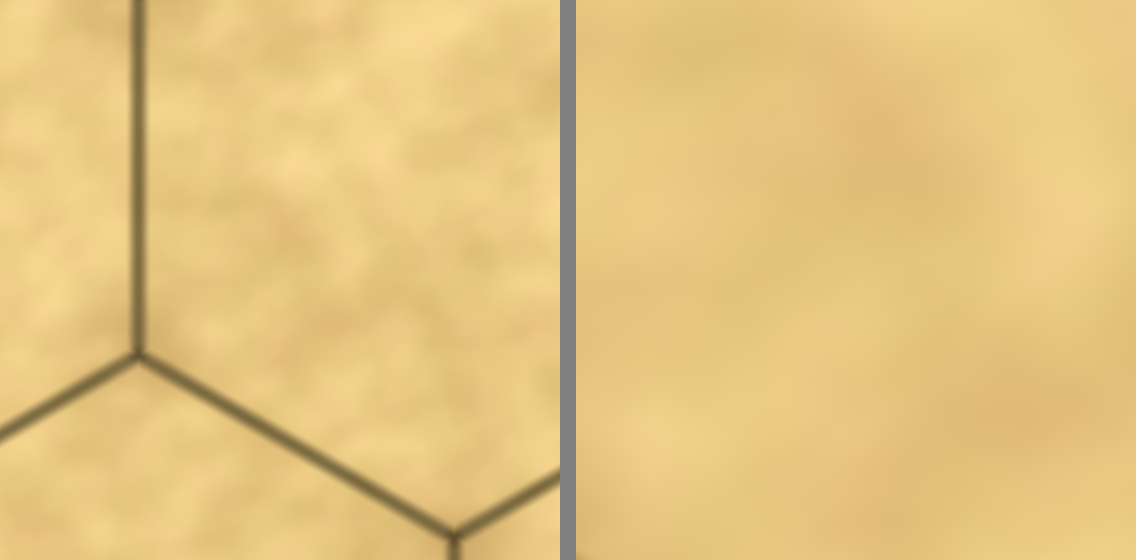
Left: the whole. Right: its middle third, enlarged.
Reproduce this pattern procedurally as a WebGL 2 fragment shader.

```glsl
#version 300 es
precision highp float;

uniform vec2 u_resolution;
out vec4 fragColor;

// Layout, in canvas units
const float APOTHEM = 0.5638;
const vec2 HEX_CENTER = vec2(0.811, 0.691);
const float LINE_CORE = 0.0005;
const float LINE_EDGE = 0.0240;
const float HALO_WIDTH = 0.06;
const float HALO_STRENGTH = 0.14;
const float JOINT_RADIUS = 0.026;
const float STAIN_RADIUS = 0.20;

// Wax tones
const vec3 WAX_LIGHT = vec3(0.970, 0.848, 0.565);
const vec3 WAX_SHADE = vec3(0.840, 0.705, 0.425);
const vec3 WAX_STAIN = vec3(0.810, 0.665, 0.410);
const vec3 WALL_COLOR = vec3(0.485, 0.415, 0.250);
const vec3 JOINT_COLOR = vec3(0.380, 0.320, 0.190);
const vec3 WARM_SHIFT = vec3(0.014, -0.010, 0.012);

// Mottling
const float MOTTLE_SCALE = 8.0;
const float MOTTLE_CONTRAST = 0.84;
const float BROAD_SCALE = 3.1;
const float BROAD_CONTRAST = 0.52;
const float GRAIN_TILT = 0.5;
const float GRAIN_STRETCH = 1.3;
const int OCTAVES = 3;
const float OCTAVE_GAIN = 0.32;
const float SQRT3 = 1.73205;

vec2 gradientAt(vec2 cell) {
    vec3 h = fract(cell.xyx * vec3(0.1031, 0.1030, 0.0973));
    h += dot(h, h.yzx + 33.33);
    float angle = 6.2832 * fract((h.x + h.y) * h.z);
    return vec2(cos(angle), sin(angle));
}

float gradientNoise(vec2 p) {
    vec2 i = floor(p);
    vec2 f = p - i;
    vec2 u = f * f * f * (f * (f * 6.0 - 15.0) + 10.0);
    vec2 e = vec2(1.0, 0.0);
    float low = mix(dot(gradientAt(i), f),
                    dot(gradientAt(i + e), f - e), u.x);
    float high = mix(dot(gradientAt(i + e.yx), f - e.yx),
                     dot(gradientAt(i + 1.0), f - 1.0), u.x);
    return mix(low, high, u.y);
}

float fbm(vec2 p) {
    float sum = 0.0;
    float amplitude = 0.6;
    for (int i = 0; i < OCTAVES; i++) {
        sum += amplitude * gradientNoise(p);
        p = mat2(1.6, 1.2, -1.2, 1.6) * p + 17.3;
        amplitude *= OCTAVE_GAIN;
    }
    return sum;
}

// Offset from the center of the nearest pointy-top hexagon
vec2 hexLocal(vec2 p) {
    vec2 period = 2.0 * APOTHEM * vec2(1.0, SQRT3);
    vec2 a = mod(p + 0.5 * period, period) - 0.5 * period;
    vec2 b = mod(p, period) - 0.5 * period;
    return dot(a, a) < dot(b, b) ? a : b;
}

void main() {
    float pixel = 1.0 / min(u_resolution.x, u_resolution.y);
    vec2 uv = gl_FragCoord.xy * pixel;

    // Distances to the nearest wall and joint
    vec2 q = abs(hexLocal(uv - HEX_CENTER));
    float wallDist = APOTHEM - max(q.x, dot(q, vec2(0.5, 0.5 * SQRT3)));
    float side = 2.0 * APOTHEM / SQRT3;
    float jointDist = min(length(q - vec2(0.0, side)),
                          length(q - vec2(APOTHEM, 0.5 * side)));

    // Mottled wax with slightly slanted grain
    float c = cos(GRAIN_TILT);
    float s = sin(GRAIN_TILT);
    vec2 grain = mat2(c, -s, s, c) * uv * MOTTLE_SCALE;
    grain.y *= GRAIN_STRETCH;
    float mottle = fbm(grain + 4.7);
    float broad = gradientNoise(uv * BROAD_SCALE + 9.2);
    float halo = 1.0 - smoothstep(0.0, HALO_WIDTH, wallDist);
    float tone = 0.63 + MOTTLE_CONTRAST * mottle + BROAD_CONTRAST * broad
               - HALO_STRENGTH * halo;
    vec3 color = mix(WAX_SHADE, WAX_LIGHT, clamp(tone, -0.2, 1.05));
    color += WARM_SHIFT * gradientNoise(uv * 11.0 + 31.0);

    // Uneven stains around the joints
    float stain = 1.0 - smoothstep(0.0, STAIN_RADIUS, jointDist);
    stain *= clamp(0.7 + broad - mottle, 0.0, 1.0);
    color = mix(color, WAX_STAIN, 0.85 * stain);

    // Soft walls, darker where they meet
    float wall = 1.0 - smoothstep(LINE_CORE, max(LINE_EDGE, LINE_CORE + pixel), wallDist);
    float joint = 1.0 - smoothstep(0.0, JOINT_RADIUS, jointDist);
    vec3 wallColor = mix(WALL_COLOR, JOINT_COLOR, joint) + 0.06 * mottle;
    color = mix(color, wallColor, wall);

    fragColor = vec4(color, 1.0);
}
```
